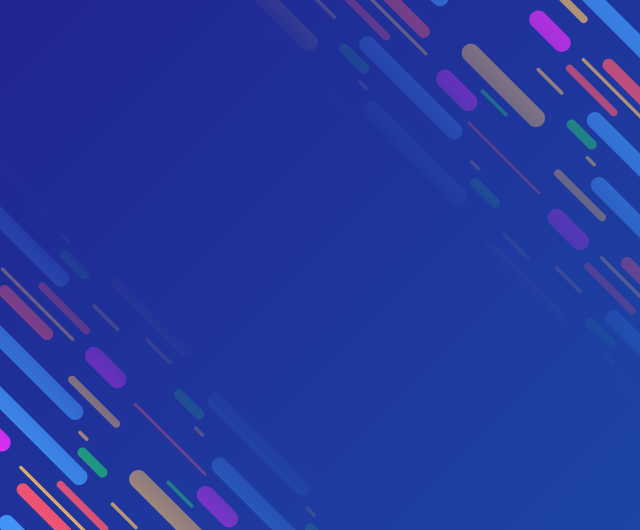
This background is drawn by a WebGL 2 fragment shader. Its source:

```glsl
#version 300 es
precision highp float;

uniform vec2 u_resolution;
out vec4 outColor;

// The canvas is 768 units wide, with y pointing down
const mat2 LATTICE = mat2(273.0, 91.0, 22.0, 238.0);
const vec3 BLUE = vec3(0.25, 0.58, 0.96);
const vec3 RED = vec3(0.93, 0.33, 0.45);
const vec3 TAN = vec3(0.87, 0.68, 0.41);
const vec3 GREEN = vec3(0.13, 0.74, 0.47);
const vec3 VIOLET = vec3(0.86, 0.19, 0.95);

// Offset to the nearest copy on the skewed lattice
vec2 repeat(vec2 p) {
    return p - LATTICE * round(inverse(LATTICE) * p);
}

// Distance to a rounded bar lying along the falling diagonal
float bar(vec2 p, float reach, float radius) {
    float along = clamp(0.5 * (p.x + p.y), -reach, reach);
    return length(p - along) - radius;
}

void main() {
    float unit = 768.0 / u_resolution.x;
    vec2 p = vec2(gl_FragCoord.x, u_resolution.y - gl_FragCoord.y) * unit;

    // Diagonal backdrop
    float slope = (p.x + p.y) / 1404.0;
    vec3 color = mix(vec3(0.13, 0.14, 0.57), vec3(0.11, 0.27, 0.65), slope);

    // The upper right half is the lower left half turned by 180 degrees
    float strength = 1.0;
    if (p.x - p.y > 46.5) {
        p = vec2(809.0, 716.5) - p;
        strength = 0.77;
    }

    // Nearest bar of each colour
    float blue = min(bar(repeat(p - vec2(43, 520)), 52.0, 10.0),
                     bar(repeat(p - vec2(38, 442)), 52.0, 10.0));

    float red = bar(repeat(p - vec2(31, 375)), 25.5, 7.5);
    red = min(red, bar(repeat(p - vec2(77, 370)), 26.5, 4.5));
    red = min(red, bar(repeat(p - vec2(204, 527)), 42.0, 1.7));

    float sand = bar(repeat(p - vec2(205, 614)), 39.0, 11.0);
    sand = min(sand, bar(repeat(p - vec2(113, 482)), 26.5, 4.7));
    sand = min(sand, bar(repeat(p - vec2(45, 365)), 42.0, 2.0));
    sand = min(sand, bar(repeat(p - vec2(149, 619)), 14.0, 2.2));
    sand = min(sand, bar(p - vec2(190, 421), 14.0, 2.2));
    sand = min(sand, bar(repeat(p - vec2(100, 523)), 4.0, 2.2));
    sand = min(sand, bar(repeat(p - vec2(239, 518)), 4.0, 2.2));

    float green = bar(repeat(p - vec2(111, 555)), 12.0, 6.0);
    green = min(green, bar(p - vec2(227, 485), 12.0, 6.0));
    green = min(green, bar(repeat(p - vec2(216, 593)), 14.0, 2.2));

    float violet = min(bar(repeat(p - vec2(127, 441)), 14.0, 10.8),
                       bar(repeat(p - vec2(261, 608)), 14.0, 10.8));

    // Bars fade towards the middle diagonal
    float fade = strength * clamp((p.y - p.x - 190.0) / 355.0, 0.0, 1.0);
    color = mix(color, BLUE, fade * clamp(0.5 - blue / unit, 0.0, 1.0));
    color = mix(color, RED, fade * clamp(0.5 - red / unit, 0.0, 1.0));
    color = mix(color, TAN, fade * clamp(0.5 - sand / unit, 0.0, 1.0));
    color = mix(color, GREEN, fade * clamp(0.5 - green / unit, 0.0, 1.0));
    color = mix(color, VIOLET, fade * clamp(0.5 - violet / unit, 0.0, 1.0));

    outColor = vec4(color, 1.0);
}
```
